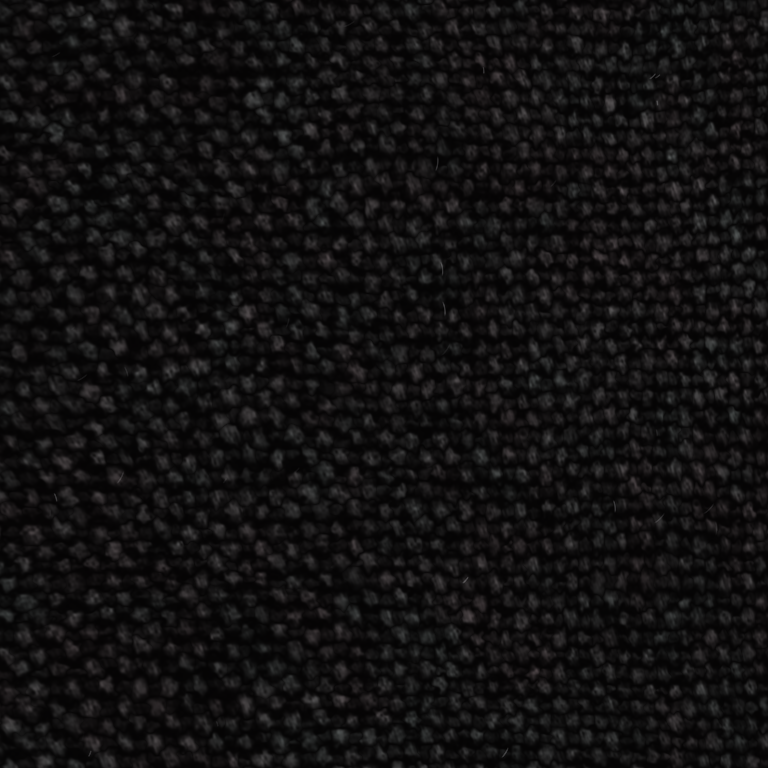
Reproduce this texture procedurally as a three.js fragment shader.

```glsl
// Black plain-weave cloth: upright warp floats stand on a checkerboard of
// crossings, joined by dim weft floats around dark pits. The weave tightens to
// the right; ragged edges, fibre noise and stray hairs vary every crossing.

varying vec2 vUv;

const vec2 THREADS = vec2(54.0, 43.0);     // threads across and down
const float TIGHTENING = 0.18;             // finer pitch toward the right
const vec2 WARP_RADIUS = vec2(0.50, 0.45); // in thread spacings
const vec2 WEFT_RADIUS = vec2(0.52, 0.27);
const float SLANT = 0.25;
const float JITTER = 0.30;
const float DRIFT = 0.70;                  // slow thread drift, in spacings
const float RAGGED = 0.40;                 // fibre displacement of the edges
const int HAIRS = 36;
const float HAIR_WIDTH = 0.0009;

const vec3 GAP_COLOR = vec3(0.018, 0.014, 0.015);
const vec3 YARN_COLOR = vec3(0.162, 0.156, 0.158);
const vec3 HAIR_COLOR = vec3(0.20, 0.20, 0.205);

float hash(vec2 p) {
  vec3 q = fract(vec3(p.xyx) * 0.1031);
  q += dot(q, q.yzx + 33.33);
  return fract((q.x + q.y) * q.z);
}

vec2 hash2(vec2 p) {
  return vec2(hash(p + 17.3), hash(p + 71.9));
}

float noise(vec2 p) {
  vec2 i = floor(p);
  vec2 f = fract(p);
  f = f * f * (3.0 - 2.0 * f);
  float low = mix(hash(i), hash(i + vec2(1.0, 0.0)), f.x);
  float high = mix(hash(i + vec2(0.0, 1.0)), hash(i + 1.0), f.x);
  return mix(low, high, f.y);
}

// Light on the strongest float, gathered from neighbouring crossings
float yarnFloats(vec2 q, float looseness, float weftLight) {
  vec2 cell = floor(q);
  float light = 0.0;
  for (int y = -1; y <= 1; y++) {
    for (int x = -1; x <= 1; x++) {
      vec2 id = cell + vec2(float(x), float(y));
      float weft = mod(id.x + id.y, 2.0);
      vec2 rnd = hash2(id + 100.0);
      vec2 d = q - id - 0.5 - (rnd - 0.5) * JITTER * looseness;
      d.x += d.y * SLANT * looseness * (0.2 + 1.4 * rnd.y) * (1.0 - weft);
      d /= mix(WARP_RADIUS, WEFT_RADIUS, weft) * mix(0.84, 1.16, hash(id + 231.0));
      float r2 = dot(d, d);
      float crown = 1.0 + 0.3 * clamp(d.y, -1.0, 1.0);
      float strength = mix(0.75, 1.25, hash(id + 317.0)) * mix(1.0, weftLight, weft);
      light = max(light, strength * crown * exp(-r2 * (0.5 + 0.6 * r2)));
    }
  }
  return light;
}

// Short loose fibres scattered over the cloth
float strayHairs(vec2 p) {
  float light = 0.0;
  for (int i = 0; i < HAIRS; i++) {
    vec2 seed = vec2(float(i) * 3.7, 9.1);
    vec2 d = p - hash2(seed);
    float angle = mix(0.3, 2.0, hash(seed + 5.0));
    vec2 along = vec2(cos(angle), sin(angle));
    float halfLength = mix(0.004, 0.011, hash(seed + 11.0));
    float t = dot(d, along);
    float side = abs(dot(d, vec2(-along.y, along.x)) - 14.0 * t * t);
    float body = 1.0 - smoothstep(HAIR_WIDTH * 0.3, HAIR_WIDTH * 1.8, side);
    float ends = 1.0 - smoothstep(halfLength * 0.5, halfLength, abs(t));
    light = max(light, body * ends * hash(seed + 23.0));
  }
  return light;
}

void main() {
  // Uneven thread paths, wider and looser toward the left
  vec2 drift = vec2(noise(vUv * 6.0 + 3.0), noise(vUv * 6.0 + 40.0)) - 0.5;
  float across = vUv.x * (1.0 - TIGHTENING * (1.0 - vUv.x));
  vec2 q = vec2(across, vUv.y) * THREADS + drift * DRIFT;
  float right = smoothstep(0.1, 0.9, vUv.x);
  float looseness = mix(1.3, 0.7, right);
  float weftLight = mix(0.34, 0.48, right);

  // Fine twisted fibres, fuzz and broad shading
  vec2 twist = vec2(q.x + 0.4 * q.y, q.y);
  float fibre = noise(twist * vec2(5.5, 3.2));
  float fuzz = noise(q * vec2(4.2, 5.5) + 60.0);
  float grain = 0.28 + 0.85 * fibre + 0.65 * fuzz;
  float broad = mix(0.9, 1.1, noise(vUv * 5.0 + 12.0));

  // Ragged floats over dark pits
  vec2 frayAt = q * vec2(2.4, 3.2);
  vec2 fray = vec2(noise(frayAt + 9.0), noise(frayAt + 31.0)) - 0.5;
  float light = yarnFloats(q + fray * RAGGED, looseness, weftLight);
  light = light * grain * broad + 0.04 * fuzz;
  vec3 color = GAP_COLOR + (YARN_COLOR - GAP_COLOR) * light;

  // Slight warm and cool dye variation
  float dye = noise(vUv * 24.0 + 80.0) - 0.5;
  color *= 1.0 + dye * vec3(0.12, -0.06, -0.02);
  color += HAIR_COLOR * strayHairs(vUv);

  gl_FragColor = vec4(color, 1.0);
}
```
